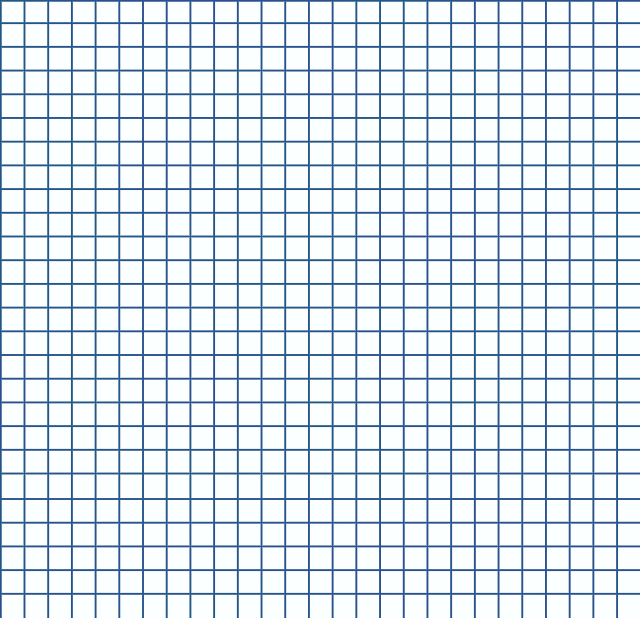
Reproduce this pattern procedurally as a Shadertoy shader.

```glsl
// Square graph-paper grid of thin blue lines on near-white paper.

const float COLUMNS = 27.0;          // cells across the canvas width
const float LAST_COLUMN = 26.0;      // index of the rightmost line
const float LAST_ROW = 25.0;         // index of the lowest line
const float LINE_WIDTH = 0.080;      // all offsets are in cells
const float COLUMN_OFFSET = 0.033;
const float TOP_OFFSET = 0.033;      // top border line
const float ROW_OFFSET = -0.023;     // regular rows
const float LOW_ROW_OFFSET = 0.052;  // rows below the taller gap
const float FIRST_LOW_ROW = 21.0;
const float TINT_AMOUNT = 0.035;
const vec3 PAPER = vec3(0.99, 1.0, 1.0);
const vec3 INK = vec3(0.15, 0.33, 0.54);

float hash(vec2 p) {
    return fract(sin(dot(p, vec2(127.1, 311.7))) * 4375.85);
}

float valueNoise(vec2 p) {
    vec2 i = floor(p);
    vec2 f = fract(p);
    f = f * f * (3.0 - 2.0 * f);
    return mix(mix(hash(i), hash(i + vec2(1, 0)), f.x),
               mix(hash(i + vec2(0, 1)), hash(i + vec2(1, 1)), f.x), f.y);
}

// Small vertical misalignment of each row line.
float rowOffset(float row) {
    if (row < 0.5) return TOP_OFFSET;
    return row < FIRST_LOW_ROW - 0.5 ? ROW_OFFSET : LOW_ROW_OFFSET;
}

// Share of a pixel covered by a line at the given distance.
float lineCoverage(float dist, float pixel) {
    float low = max(dist - 0.5 * pixel, -0.5 * LINE_WIDTH);
    float high = min(dist + 0.5 * pixel, 0.5 * LINE_WIDTH);
    return clamp((high - low) / pixel, 0.0, 1.0);
}

void mainImage(out vec4 fragColor, in vec2 fragCoord) {
    // Cell coordinates measured from the upper left corner.
    float pixel = COLUMNS / iResolution.x;
    vec2 cell = vec2(fragCoord.x, iResolution.y - fragCoord.y) * pixel;

    // Nearest line on each axis.
    vec2 index = min(floor(cell + 0.5), vec2(LAST_COLUMN, LAST_ROW));
    vec2 center = index + vec2(COLUMN_OFFSET, rowOffset(index.y));
    vec2 dist = abs(cell - center);
    float ink = max(lineCoverage(dist.x, pixel), lineCoverage(dist.y, pixel));

    // Faint drift of the ink between violet and green.
    float drift = valueNoise(cell * 0.3) - 0.5;
    vec3 inkColor = INK + TINT_AMOUNT * drift * vec3(1.0, -1.0, 1.0);

    fragColor = vec4(mix(PAPER, inkColor, ink), 1.0);
}
```
